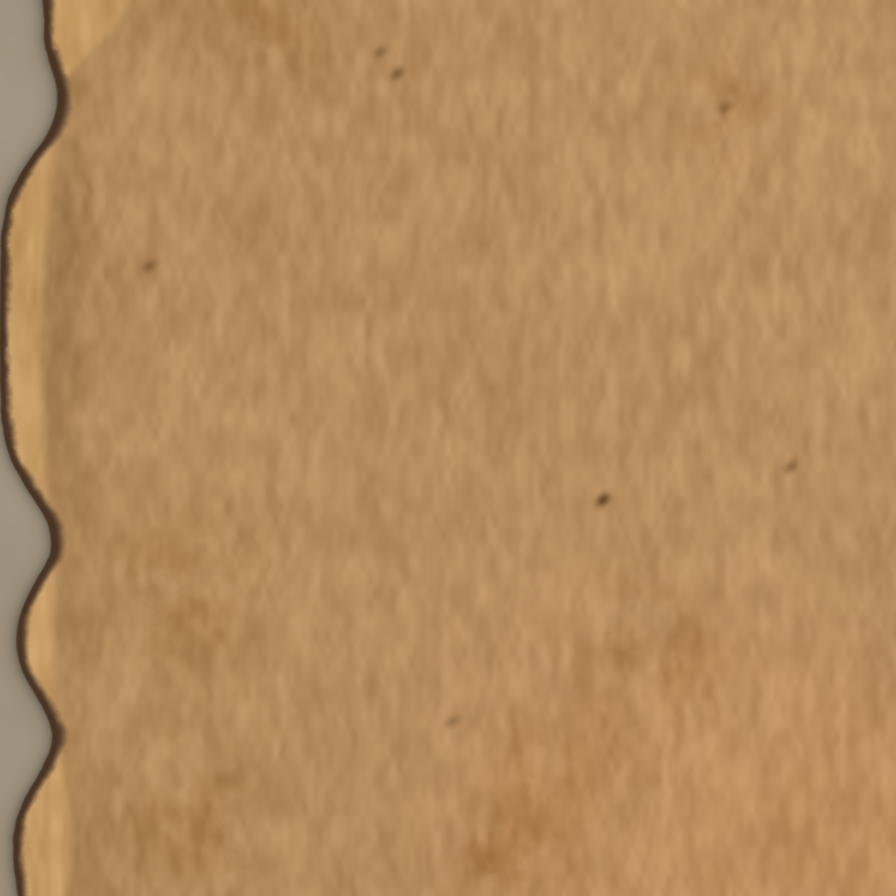
Give the GLSL for this texture, as a Shadertoy shader.

```glsl
// Aged tan paper with a scalloped, scorched left edge lying on a grey backing.
// The outline is a sum of soft bumps; vertical fibres, mottling and stains
// come from stretched value noise, and a few dark specks lie on top.

const vec3 BACKING = vec3(0.63, 0.58, 0.50);
const vec3 PAPER_DARK = vec3(0.685, 0.525, 0.345);
const vec3 PAPER_LIGHT = vec3(0.745, 0.575, 0.39);
const vec3 LIP = vec3(0.79, 0.62, 0.40);
const vec3 SCORCH = vec3(0.29, 0.205, 0.14);

float hash(vec2 p) {
    return fract(sin(dot(p, vec2(127.1, 311.7))) * 43758.5453);
}

float valueNoise(vec2 p) {
    vec2 cell = floor(p);
    vec2 f = fract(p);
    f = f * f * (3.0 - 2.0 * f);
    float low = mix(hash(cell), hash(cell + vec2(1, 0)), f.x);
    float high = mix(hash(cell + vec2(0, 1)), hash(cell + vec2(1, 1)), f.x);
    return mix(low, high, f.y);
}

float fbm(vec2 p) {
    float sum = 0.0;
    float weight = 0.5;
    for (int i = 0; i < 4; i++) {
        sum += weight * valueNoise(p);
        p = p * 2.03 + vec2(17.3, 9.1);
        weight *= 0.5;
    }
    return sum / 0.9375;
}

float bump(float x, float centre, float width) {
    float d = (x - centre) / width;
    return exp(-0.5 * d * d);
}

// Three notches cut into the paper, plus the bends at the ends.
float notches(float y) {
    return 0.062 * bump(y, 0.883, 0.055)
         + 0.049 * bump(y, 0.404, 0.050)
         + 0.046 * bump(y, 0.177, 0.047);
}

float paperEdge(float y) {
    float ends = 0.043 * bump(y, 1.01, 0.05) + 0.012 * bump(y, -0.03, 0.04);
    float base = 0.012 * (1.0 - smoothstep(0.36, 0.47, y));
    return base + notches(y) + ends + 0.003 * (fbm(vec2(3.0, y * 45.0)) - 0.5);
}

// Raised crease where the torn lip meets the flat sheet.
float creaseLine(float y) {
    return 0.062 + 0.085 * smoothstep(0.88, 1.0, y)
         - 0.014 * bump(y, 0.60, 0.09) + 0.022 * bump(y, 0.07, 0.07)
         + 0.010 * (fbm(vec2(8.0, y * 18.0)) - 0.5);
}

float fibres(vec2 p) {
    p.x += 0.010 * (fbm(p * vec2(14.0, 22.0)) - 0.5);
    float coarse = valueNoise(p * vec2(82.0, 30.0));
    float fine = valueNoise(p * vec2(150.0, 62.0) + 31.0);
    return 0.6 * coarse + 0.4 * fine - 0.5;
}

// Each stain holds its centre and radius.
float stains(vec2 p) {
    const vec3 spots[7] = vec3[7](
        vec3(0.725, 0.275, 0.055), vec3(0.61, 0.13, 0.045),
        vec3(0.55, 0.05, 0.04), vec3(0.20, 0.335, 0.06),
        vec3(0.22, 0.08, 0.06), vec3(0.30, 0.97, 0.04),
        vec3(0.81, 0.88, 0.035));
    float sum = 0.0;
    for (int i = 0; i < 7; i++) {
        sum += bump(length(p - spots[i].xy), 0.0, spots[i].z);
    }
    return sum * smoothstep(0.25, 0.75, fbm(p * 26.0));
}

// Each speck holds its centre and strength.
float specks(vec2 p) {
    const vec3 spots[7] = vec3[7](
        vec3(0.673, 0.442, 0.85), vec3(0.444, 0.918, 0.55),
        vec3(0.424, 0.942, 0.4), vec3(0.167, 0.703, 0.45),
        vec3(0.809, 0.880, 0.4), vec3(0.506, 0.195, 0.4),
        vec3(0.882, 0.479, 0.45));
    float sum = 0.0;
    for (int i = 0; i < 7; i++) {
        vec2 d = p - spots[i].xy;
        d.x -= 0.4 * d.y;
        sum += spots[i].z * bump(length(d), 0.0, 0.0052);
    }
    return sum;
}

vec3 sheet(vec2 p) {
    float tone = 0.38 + 0.28 * smoothstep(0.1, 0.8, p.x) + 0.7 * (fbm(p * 7.0) - 0.5);
    vec3 colour = mix(PAPER_DARK, PAPER_LIGHT, clamp(tone, 0.0, 1.0));
    float redness = smoothstep(0.45, 0.0, p.y) * smoothstep(0.2, 0.9, p.x);
    colour += vec3(0.022, -0.003, -0.010) * redness * (0.3 + fbm(p * 19.0));
    colour += vec3(0.115, 0.11, 0.10) * fibres(p);
    colour -= vec3(0.065, 0.075, 0.085) * stains(p);
    return mix(colour, vec3(0.36, 0.25, 0.14), min(specks(p), 1.0));
}

void mainImage(out vec4 fragColor, in vec2 fragCoord) {
    vec2 p = fragCoord / iResolution.xy;
    float pixel = 1.0 / iResolution.x;
    float inside = p.x - paperEdge(p.y);
    float crease = p.x - creaseLine(p.y);

    // Flat sheet with a dull hollow beside the crease.
    vec3 paper = sheet(p);
    float hollow = bump(crease, 0.012, 0.026) * (0.35 + 0.65 * bump(p.y, 0.64, 0.16));
    paper -= vec3(0.085, 0.065, 0.055) * hollow;

    // Bright torn lip and charred rim.
    float lip = 1.0 - smoothstep(-0.012, 0.005, crease);
    vec3 lipColour = LIP + 0.16 * fibres(p * vec2(1.0, 0.6) + 4.0);
    paper = mix(paper, lipColour, 0.8 * lip);
    float rim = 0.010 + 0.09 * notches(p.y) + 0.008 * (fbm(p * 55.0) - 0.5);
    paper = mix(SCORCH, paper, smoothstep(0.35 * rim, 1.35 * rim, inside));

    // Backing darkens under the paper's edge.
    vec3 backing = BACKING + 0.05 * (fbm(p * vec2(12.0, 9.0)) - 0.5);
    backing *= 1.0 - 0.32 * exp(min(inside, 0.0) / 0.007);
    vec3 colour = mix(backing, paper, smoothstep(-1.5 * pixel, 1.5 * pixel, inside));
    fragColor = vec4(clamp(colour, 0.0, 1.0), 1.0);
}
```
